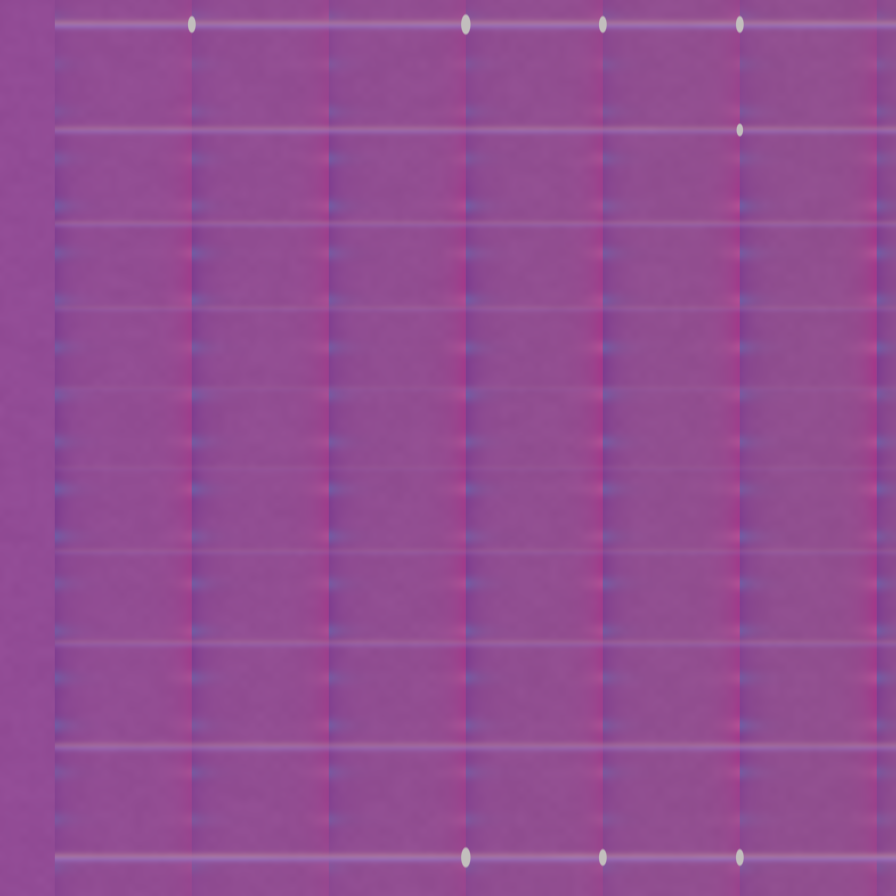
Give the GLSL for this pattern, as a WebGL 2 fragment shader.

```glsl
#version 300 es
precision highp float;
// Purple panels divided by shaded vertical seams and pale horizontal lines.
// Seams glow magenta on one side and blue on the other, with even ticks;
// lines follow a gently warped row index and fade towards mid height.

#define COLUMN_WIDTH 0.1529
#define FIRST_SEAM 0.0612
#define ROW_HEIGHT 0.1033
#define FIRST_LINE 0.0273
#define ROW_GAPS 9.0
#define TICK_PERIOD 0.0527
#define TICK_START 0.1771
#define GLOW_WIDTH 0.015
#define LINE_WIDTH 0.0036
#define GRAIN 0.012

uniform vec2 u_resolution;
out vec4 outColor;

const float TAU = 6.28319;
const vec3 PURPLE = vec3(0.572, 0.295, 0.585);
const vec3 GREY_PURPLE = vec3(0.568, 0.310, 0.560);
const vec3 MAGENTA = vec3(0.640, 0.220, 0.540);
const vec3 PINK = vec3(0.710, 0.300, 0.580);
const vec3 SHADE = vec3(0.490, 0.235, 0.560);
const vec3 BLUE = vec3(0.430, 0.360, 0.650);
const vec3 WARM_LINE = vec3(0.690, 0.490, 0.610);
const vec3 COOL_LINE = vec3(0.600, 0.460, 0.760);
const vec3 PALE_DOT = vec3(0.760, 0.750, 0.740);

float hash(vec2 p) {
    return fract(sin(dot(p, vec2(127.1, 311.7))) * 43758.5453);
}

float noise(vec2 p) {
    vec2 cell = floor(p), f = fract(p);
    f = f * f * (3.0 - 2.0 * f);
    return mix(mix(hash(cell), hash(cell + vec2(1, 0)), f.x),
               mix(hash(cell + vec2(0, 1)), hash(cell + vec2(1, 1)), f.x), f.y);
}

float bell(float d, float width) {
    return exp(-d * d / (width * width));
}

// Row index measured downwards, with uneven spacing.
float rowIndex(float y) {
    float u = (y - FIRST_LINE) / ROW_HEIGHT;
    float angle = TAU * u / ROW_GAPS;
    return u - 0.23 * sin(angle) + 0.08 * (1.0 - cos(angle));
}

// Some crossings on the outer lines carry a dot.
bool hasDot(int seam, int row) {
    bool outer = row == 0 || row == int(ROW_GAPS);
    bool middle = seam >= 3 && seam <= 5;
    return (outer && middle) || (row == 0 && seam == 1) || (row == 1 && seam == 5);
}

void main() {
    vec2 p = gl_FragCoord.xy / u_resolution;
    p.y = 1.0 - p.y;
    float aa = 0.75 / min(u_resolution.x, u_resolution.y);

    float column = (p.x - FIRST_SEAM) / COLUMN_WIDTH;
    float seam = floor(column + 0.5);
    float dx = (column - seam) * COLUMN_WIDTH;
    float row = rowIndex(p.y);
    float line = clamp(floor(row + 0.5), 0.0, ROW_GAPS);
    float dy = (row - line) * ROW_HEIGHT;
    float rightSide = smoothstep(-aa, aa, dx);
    float inside = smoothstep(-aa, aa, p.x - FIRST_SEAM);

    // Panel base with soft mottling
    vec3 color = mix(PURPLE, GREY_PURPLE, inside * (0.3 + 0.7 * p.x));
    color += GRAIN * (noise(p * vec2(45.0, 70.0)) + noise(p * 110.0) - 1.0);

    // Seam glows, strongest at mid height
    float tick = pow(0.5 + 0.5 * cos(TAU * (p.y - TICK_START) / TICK_PERIOD), 4.0);
    float height = 0.5 + 0.5 * smoothstep(0.0, 0.3, p.y) * smoothstep(1.0, 0.75, p.y);
    float wobble = 0.8 + 0.4 * noise(vec2(seam * 7.0, p.y * 22.0));
    float glow = exp(-abs(dx) / GLOW_WIDTH) * height * wobble;
    float growth = seam < 0.5 ? 0.0 : 0.7 + 0.06 * min(seam, 5.0);
    vec3 leftColor = mix(MAGENTA, PINK, tick);
    vec3 rightColor = mix(SHADE, BLUE, tick);
    color = mix(color, leftColor, clamp(glow * growth, 0.0, 1.0) * (1.0 - rightSide));
    color = mix(color, rightColor, clamp(glow * 0.9, 0.0, 1.0) * rightSide);

    // Horizontal lines: warm upper fringe, cool lower fringe
    float fade = 0.1 + 0.75 * pow(abs(2.0 * line / ROW_GAPS - 1.0), 1.5);
    float along = 0.85 + 0.15 * noise(vec2(p.x * 25.0, line * 5.0));
    vec3 lineColor = mix(WARM_LINE, COOL_LINE, smoothstep(-LINE_WIDTH, LINE_WIDTH, dy));
    float stroke = bell(dy, LINE_WIDTH + aa) * fade * along * inside;
    color = mix(color, lineColor, stroke);

    // Pale oval dots at selected crossings
    if (hasDot(int(seam), int(line))) {
        float size = seam == 3.0 ? 0.0052 : (line == 1.0 ? 0.0036 : 0.0043);
        float d = length(vec2(dx, dy * 0.56)) - size;
        color = mix(color, PALE_DOT, 1.0 - smoothstep(-aa, aa, d));
    }
    outColor = vec4(color, 1.0);
}
```
